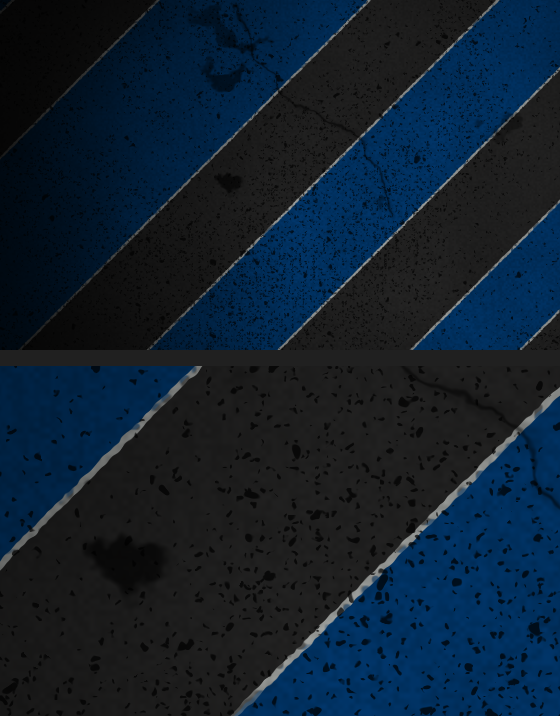
Top, the full canvas; bottom, a detail of the centre.
Write a WebGL 2 fragment shader that draws this pattern.

```glsl
#version 300 es
precision highp float;

uniform vec2 u_resolution;
out vec4 outColor;

const vec3 BLUE = vec3(0.002, 0.200, 0.395);
const vec3 CHARCOAL = vec3(0.132, 0.131, 0.130);
const vec3 CHALK = vec3(0.60, 0.61, 0.60);
const float LINE_HALF_WIDTH = 0.0032;

// Stripe borders, measured along x from the top left corner
const float BORDERS[7] = float[7](0.037, 0.452, 1.056, 1.423, 1.796, 2.175, 2.487);

// Stains: centre, radius, strength
const vec4 STAINS[6] = vec4[6](
    vec4(0.70, 0.80, 0.13, 0.55), vec4(0.63, 0.92, 0.10, 0.40),
    vec4(0.65, 0.485, 0.045, 0.65), vec4(0.505, 0.50, 0.035, 0.60),
    vec4(1.43, 0.62, 0.09, 0.35), vec4(1.09, 0.44, 0.06, 0.40));

const vec2 CRACK[7] = vec2[7](
    vec2(0.667, 0.99), vec2(0.745, 0.82), vec2(0.80, 0.73), vec2(0.92, 0.667),
    vec2(1.02, 0.604), vec2(1.083, 0.52), vec2(1.13, 0.39));

float hash(vec2 p) {
    return fract(sin(dot(p, vec2(127.1, 311.7))) * 43758.5453);
}

float noise(vec2 p) {
    vec2 i = floor(p), f = fract(p);
    f = f * f * (3.0 - 2.0 * f);
    return mix(mix(hash(i), hash(i + vec2(1, 0)), f.x),
               mix(hash(i + vec2(0, 1)), hash(i + vec2(1, 1)), f.x), f.y);
}

float fbm(vec2 p) {
    float sum = 0.0, amplitude = 0.533;
    for (int i = 0; i < 4; i++) {
        sum += amplitude * noise(p);
        p = p * 2.03 + 17.3;
        amplitude *= 0.5;
    }
    return sum;
}

float segmentDistance(vec2 p, vec2 a, vec2 b) {
    vec2 pa = p - a, ba = b - a;
    return length(pa - ba * clamp(dot(pa, ba) / dot(ba, ba), 0.0, 1.0));
}

// One irregular pit in some cells of a grid
float pits(vec2 p, float scale, float density, float pixel) {
    vec2 q = p * scale + 0.7 * vec2(noise(p * scale * 1.7), noise(p * scale * 1.7 + 40.0));
    vec2 cell = floor(q);
    vec2 centre = 0.35 + 0.3 * vec2(hash(cell + 3.1), hash(cell + 7.7));
    float radius = mix(0.12, 0.34, hash(cell + 11.9));
    float soft = pixel * scale;
    float pit = 1.0 - smoothstep(radius - soft, radius + soft, length(fract(q) - centre));
    return pit * step(hash(cell), density);
}

float stain(vec2 p, vec4 spot) {
    float d = length(p - spot.xy) / spot.z;
    float cover = smoothstep(0.56, 0.68, fbm(p * 17.0) + 0.3 * (0.6 - d));
    return spot.w * cover * (1.0 - smoothstep(0.7, 1.4, d));
}

float crack(vec2 p, float pixel) {
    vec2 q = p + 0.045 * (vec2(fbm(p * 18.0), fbm(p * 18.0 + 31.0)) - 0.5);
    float d = 1.0;
    for (int i = 0; i < 6; i++) d = min(d, segmentDistance(q, CRACK[i], CRACK[i + 1]));
    float core = 1.0 - smoothstep(0.0, 0.0025 + pixel, d);
    float halo = 1.0 - smoothstep(0.0, 0.016, d);
    return 0.40 * core + 0.22 * halo * noise(p * 35.0);
}

// Alternating fields with a chipped chalk line on every border
vec3 stripes(vec2 p, float pixel) {
    float field = 1.0, line = 0.0;
    float wobble = 0.0022 * (noise(p * 150.0) - 0.5);
    for (int i = 0; i < 7; i++) {
        float s = (p.x + 1.0 - p.y - BORDERS[i]) * 0.7071 + wobble;
        field = mix(field, 1.0 - field, smoothstep(-pixel, pixel, s));
        line = max(line, 1.0 - smoothstep(-0.7 * pixel, 0.7 * pixel, abs(s) - LINE_HALF_WIDTH));
    }
    line *= mix(0.45, 1.0, smoothstep(0.15, 0.4, noise(p * 110.0 + 9.0)));
    return mix(mix(CHARCOAL, BLUE, field), CHALK, line);
}

void main() {
    float pixel = 1.0 / u_resolution.y;
    vec2 p = gl_FragCoord.xy * pixel;
    vec3 color = stripes(p, pixel);

    // Mottled, grainy surface
    color *= 0.80 + 0.26 * fbm(p * 5.0) + 0.16 * (noise(p * 190.0) - 0.5);

    // Pits, densest in the lower middle
    float density = 0.04 + 0.18 * smoothstep(0.35, 0.75, fbm(p * 6.0 + 5.0));
    density += 0.10 * exp(-5.0 * dot(p - vec2(0.85, 0.18), p - vec2(0.85, 0.18)));
    float wear = 0.0;
    for (int i = 0; i < 3; i++) {
        float layer = float(i);
        wear = max(wear, pits(p + layer * 3.7, 48.0 + 42.0 * layer, density * (0.3 + 0.4 * layer), pixel));
    }
    color *= 1.0 - 0.72 * wear;

    // Stains and crack
    float dirt = 0.0;
    for (int i = 0; i < 6; i++) dirt = max(dirt, stain(p, STAINS[i]));
    color *= (1.0 - dirt) * (1.0 - crack(p, pixel));

    // Light falls off toward the left
    float reach = length((p - vec2(1.22, 0.40)) * vec2(1.0, 0.9));
    color *= mix(1.0, 0.16, smoothstep(0.28, 1.35, reach));
    outColor = vec4(color, 1.0);
}
```
